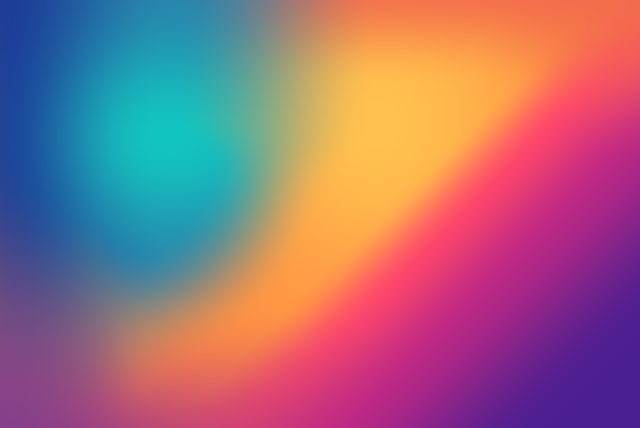
Write a Shadertoy shader that draws this background.

```glsl
// A soft mesh gradient: a diagonal ramp runs from orange through pink to violet,
// warmed by a yellow glow, with mauve haze below and coral haze above.
// A round cool field of blue and teal is blended over its left side.

const vec3 ORANGE    = vec3(1.00, 0.56, 0.26);
const vec3 YELLOW    = vec3(1.00, 0.76, 0.31);
const vec3 CORAL     = vec3(0.95, 0.42, 0.30);
const vec3 PINK      = vec3(1.00, 0.28, 0.42);
const vec3 MAGENTA   = vec3(0.76, 0.16, 0.52);
const vec3 VIOLET    = vec3(0.30, 0.12, 0.57);
const vec3 MAUVE     = vec3(0.51, 0.24, 0.55);
const vec3 ROSE      = vec3(0.80, 0.25, 0.46);
const vec3 DEEP_BLUE = vec3(0.11, 0.23, 0.59);
const vec3 SKY_BLUE  = vec3(0.17, 0.49, 0.67);
const vec3 TEAL      = vec3(0.07, 0.77, 0.75);

// Gaussian falloff of an offset
float glow(vec2 offset, float radius) {
    return exp(-dot(offset, offset) / (radius * radius));
}

// Orange to violet along the falling diagonal, with haze at top and bottom
vec3 warmField(vec2 p) {
    float diagonal = p.x - p.y;
    vec3 color = mix(ORANGE, YELLOW, glow(p - vec2(0.88, 0.71), 0.35));
    color = mix(color, PINK, smoothstep(0.38, 0.60, diagonal));

    // The lower haze rises toward the left edge
    float hazeTop = mix(0.90, 0.30, smoothstep(0.0, 0.35, p.x));
    vec3 hazeColor = mix(MAUVE, ROSE, smoothstep(0.0, 0.6, p.x));
    color = mix(color, hazeColor, 1.0 - smoothstep(-0.08, hazeTop, p.y));

    color = mix(color, MAGENTA, smoothstep(0.54, 0.83, diagonal));
    color = mix(color, VIOLET, smoothstep(0.74, 1.27, diagonal));

    // The upper haze reaches lower on the right
    float coralStart = mix(0.8, 0.6, smoothstep(1.1, 1.5, p.x));
    return mix(color, CORAL, smoothstep(coralStart, 1.06, p.y));
}

// Blue sweep with a teal glow stretched to the right
vec3 coolField(vec2 p) {
    vec3 blue = mix(DEEP_BLUE, SKY_BLUE, smoothstep(0.0, 0.4, p.x));
    vec2 offset = p - vec2(0.38, 0.68);
    offset.x *= offset.x > 0.0 ? 0.55 : 1.0;
    return mix(blue, TEAL, glow(offset, 0.22));
}

// Zero inside the cool disc, one outside; crispest at its lower right
float warmMask(vec2 p) {
    vec2 offset = p - vec2(0.225, 0.707);
    float radius = 0.41 + 0.1 * abs(offset.y);
    offset.y *= offset.y > 0.0 ? 0.3 : 1.0;
    float dist = length(offset);
    float facing = dot(offset, vec2(0.707, -0.707)) / max(dist, 0.001);
    float softness = mix(0.24, 0.13, smoothstep(0.65, 0.95, facing));
    return smoothstep(radius - softness, radius + softness, dist);
}

void mainImage(out vec4 fragColor, in vec2 fragCoord) {
    vec2 p = fragCoord / iResolution.y;
    vec3 color = mix(coolField(p), warmField(p), warmMask(p));
    fragColor = vec4(color, 1.0);
}
```
